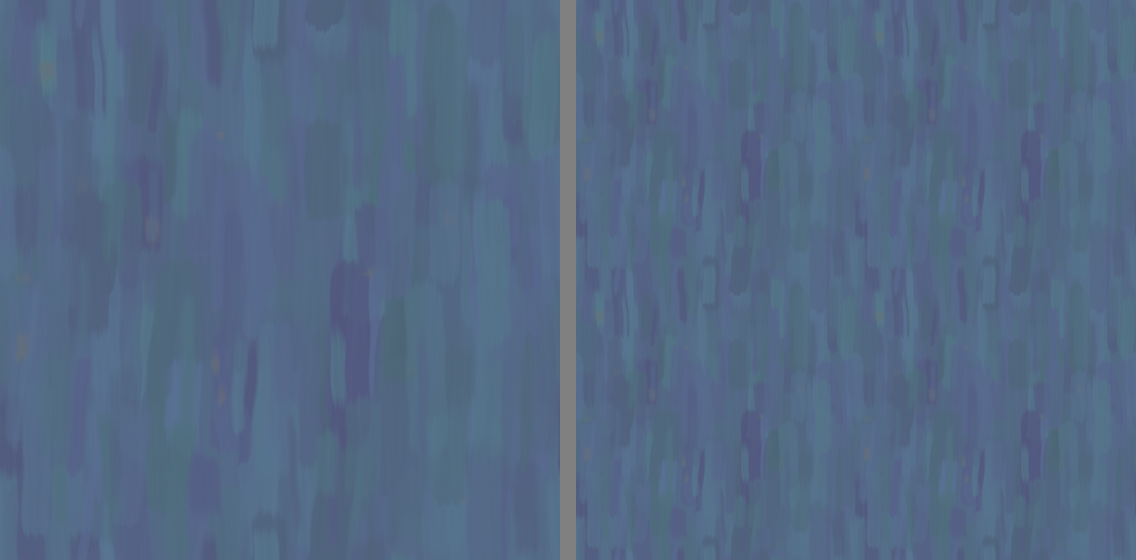
Left: one tile. Right: repeated 2 by 2.
Give the GLSL for this texture, as a WebGL 2 fragment shader.

```glsl
#version 300 es
precision highp float;

uniform vec2 u_resolution;
out vec4 fragColor;

const float TAU = 6.2831853;

// Three random values in 0..1 from whole-number coordinates
vec3 hash3(vec3 p) {
    uvec3 v = uvec3(p) * 1664525u + 1013904223u;
    for (int i = 0; i < 2; i++) {
        v.x += v.y * v.z;
        v.y += v.z * v.x;
        v.z += v.x * v.y;
        v ^= v >> 16u;
    }
    return vec3(v & 65535u) / 65535.0;
}

// Uneven bristle profile across a stroke, about -1..1
float bristles(float x, float y, float seed) {
    float phase = seed * 40.0;
    float drift = 0.9 * sin(y * 17.0 + phase);
    return 0.40 * sin(x * 150.0 + phase + drift)
         + 0.35 * sin(x * 390.0 + phase * 1.7 - drift)
         + 0.25 * sin(x * 870.0 + phase * 2.3 + drift);
}

// Cool paint between violet and teal, dark and light
vec3 paintColour(vec3 rnd) {
    return vec3(0.327, 0.411, 0.524)
         + (rnd.x - 0.5) * vec3(-0.02, 0.085, -0.025)
         + (rnd.y - 0.5) * vec3(0.04, 0.085, 0.105);
}

// Lays one stroke over the colour; d is the offset from its centre
vec3 paintStroke(vec3 under, vec2 d, vec2 cellSize, vec3 shape, vec3 tint, bool fleck) {
    vec2 halfSize = cellSize * vec2(mix(0.14, 0.55, shape.x), mix(0.32, 0.74, shape.y));
    vec3 colour = paintColour(tint);
    if (fleck) {
        halfSize *= vec2(0.5, 0.25);
        colour = vec3(0.42, 0.44, 0.46);
    }

    // Mostly upright, a few leaning, with wavering sides
    float lean = 2.0 * shape.z - 1.0;
    d.x += d.y * lean * lean * lean * 0.14;
    d.x += 0.0016 * sin(d.y * 48.0 + tint.z * 30.0);
    float streak = bristles(d.x, d.y, tint.z);

    // Crisp to soft sides, ragged rounded ends
    float u = d.x / halfSize.x;
    float sideSoft = min(mix(0.003, 0.022, tint.z * tint.z), halfSize.x);
    float side = smoothstep(0.0, sideSoft, halfSize.x - abs(d.x));
    float reach = halfSize.y * (1.0 - 0.14 * u * u) + 0.008 * streak;
    float endSoft = d.y < 0.0 ? mix(0.006, 0.04, shape.z) : mix(0.07, 0.012, shape.x);
    float tip = smoothstep(0.0, endSoft, reach - abs(d.y));

    // Thinner paint along dry bristles
    float opacity = mix(0.35, 0.85, fract(tint.z * 7.3)) * (0.94 + 0.09 * streak);
    if (fleck) opacity = 0.5;
    colour += 0.004 * streak;
    return mix(under, colour, side * tip * opacity);
}

void main() {
    vec2 uv = gl_FragCoord.xy / u_resolution;
    vec3 colour = vec3(0.327, 0.411, 0.524);

    // Layers of scattered strokes, broad to narrow, on wrapping grids
    for (int layer = 0; layer < 7; layer++) {
        vec2 grid = vec2(8 + layer * 3 / 2, 3 + (layer + 1) / 3);
        vec2 home = floor(uv * grid);
        for (int j = -1; j <= 1; j++) {
            for (int i = -1; i <= 1; i++) {
                vec2 cell = home + vec2(i, j);
                vec3 id = vec3(mod(cell, grid), float(layer * 3));
                vec3 place = hash3(id);
                vec3 shape = hash3(id + vec3(0, 0, 1));
                vec3 tint = hash3(id + vec3(0, 0, 2));

                // Upper layers are sparser, with a few warm flecks
                if (place.z < float(layer) * 0.06) continue;
                bool fleck = layer > 4 && place.z > 0.95;
                vec2 d = uv - (cell + place.xy) / grid;
                colour = paintStroke(colour, d, 1.0 / grid, shape, tint, fleck);
            }
        }
    }

    // Faint vertical brush grain over everything
    float sway = 0.8 * sin(TAU * (2.0 * uv.y + uv.x));
    float grain = sin(TAU * 61.0 * uv.x + sway) * sin(TAU * (3.0 * uv.y + 7.0 * uv.x))
                + sin(TAU * 113.0 * uv.x - sway) * sin(TAU * (5.0 * uv.y - 11.0 * uv.x));
    colour += 0.0015 * grain;

    fragColor = vec4(colour, 1.0);
}
```
